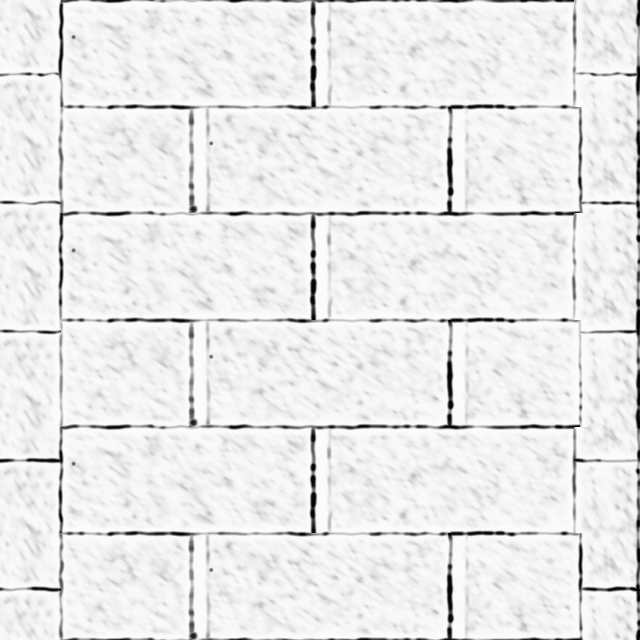
A WebGL 2 fragment shader for this texture map:

```glsl
#version 300 es
precision highp float;
uniform vec2 u_resolution;
out vec4 fragColor;

float hash(vec2 p) {
  vec3 h = fract(p.xyx * 0.1031);
  h += dot(h, h.yzx + 33.33);
  return fract((h.x + h.y) * h.z);
}

float noise(vec2 p) {
  vec2 cell = floor(p), f = fract(p);
  f = f * f * (3.0 - 2.0 * f);
  return mix(mix(hash(cell), hash(cell + vec2(1, 0)), f.x),
             mix(hash(cell + vec2(0, 1)), hash(cell + vec2(1, 1)), f.x), f.y);
}

// Worn joint: width, darkness and position vary along its length
float joint(float dist, float halfWidth, float strength, float along, float seed) {
  float soft = max(0.0024, 0.7 / u_resolution.y);
  float fine = noise(vec2(along * 110.0, seed * 17.3 + 5.0));
  float broad = noise(vec2(along * 24.0, seed * 11.7 + 40.0));
  float wear = smoothstep(0.15, 0.85, 0.5 * fine + 0.5 * broad);
  float wobble = (noise(vec2(along * 60.0, seed * 7.1 + 80.0)) - 0.5) * 0.003;
  float width = halfWidth * (0.6 + 0.6 * wear);
  float line = 1.0 - smoothstep(width - soft, width + soft, abs(dist + wobble));
  return line * min(1.0, strength * (0.3 + 0.95 * wear));
}

float speck(vec2 p, vec2 center, float radius) {
  return 1.0 - smoothstep(radius * 0.3, radius * 1.3, length(p - center));
}

// Stretched grain running along a slanted direction
float grain(vec2 p, vec2 dir) {
  vec2 q = vec2(dot(p, dir), dot(p, vec2(-dir.y, dir.x)));
  return 0.5 * noise(q * vec2(55.0, 115.0) + 60.0)
       + 0.5 * noise(q * vec2(95.0, 185.0) + 130.0);
}

void main() {
  vec2 p = gl_FragCoord.xy / u_resolution;
  p.y = 1.0 - p.y;

  // Two courses make one vertical repeat
  float parity = mod(floor(p.y * 6.0), 2.0);
  vec2 tile = vec2(p.x, mod(p.y, 1.0 / 3.0));
  float leftEdge = 0.0955;
  float rightEdge = mix(0.8975, 0.907, parity);
  bool side = p.x < leftEdge || p.x > rightEdge;
  float ink = 0.0;
  float edgeDist = min(abs(p.x - leftEdge), abs(p.x - rightEdge));
  float n;

  if (side) {
    // Narrow edge blocks, with darker joints low down
    float index = floor((p.y - 0.116) / 0.2012 + 0.5);
    float dist = p.y - 0.116 - index * 0.2012;
    float heavy = step(2.5, index);
    ink = joint(dist, 0.0019 + 0.0007 * heavy, 0.9 + 0.3 * heavy, p.x, index + 20.0);
    edgeDist = min(edgeDist, abs(dist));
    vec2 block = vec2(fract(p.x + 0.095), mod(p.y - 0.116, 0.2012));
    n = grain(block, vec2(0.55, 0.835)) + 0.02;
  } else {
    // Bed joints
    float bed = floor(p.y * 6.0 + 0.5);
    float bedDist = p.y - bed / 6.0 - 0.0005;
    ink = joint(bedDist, 0.0024, 0.9, p.x, mod(bed, 2.0) + 2.0);
    edgeDist = min(edgeDist, abs(bedDist));

    // Upright joints, each with a faint chipped echo to its right
    for (int i = 0; i < 2; i++) {
      float second = float(i);
      float x = parity < 0.5 ? 0.4896 : mix(0.299, 0.7035, second);
      float strength = parity < 0.5 ? 1.35 : mix(0.75, 1.35, second);
      float seed = parity * 3.0 + second * parity + 9.0;
      ink = max(ink, joint(p.x - x, 0.0039, strength, tile.y, seed));
      float echo = joint(p.x - x - 0.026, 0.0025, 0.35, tile.y, seed + 30.0);
      ink = max(ink, echo * noise(vec2(tile.y * 70.0, seed)));
      edgeDist = min(edgeDist, abs(p.x - x));
      edgeDist = min(edgeDist, abs(p.x - x - 0.012));
    }

    // Pits and a knot below the left upright
    ink = max(ink, 0.6 * speck(tile, vec2(0.115, 0.058), 0.0035));
    ink = max(ink, 0.6 * speck(tile, vec2(0.330, 0.224), 0.0035));
    ink = max(ink, 0.9 * speck(tile, vec2(0.302, 0.327), 0.007));
    n = grain(tile, vec2(0.83, 0.558));
  }

  // Broken vertical borders
  float leftStrength = mix(1.0, 0.55, parity);
  ink = max(ink, joint(p.x - leftEdge, 0.0023, leftStrength, p.y, 51.0));
  ink = max(ink, joint(p.x - rightEdge, 0.0021, mix(0.6, 0.85, parity), p.y, 57.0));
  ink = max(ink, joint(p.x - 0.998, 0.0031, 1.2, p.y, 63.0));

  // Pale stone, cleaner beside the joints
  float stone = 0.975 - 0.045 * smoothstep(0.25, 0.7, n);
  stone -= 0.075 * smoothstep(0.56, 0.85, n);
  stone -= 0.10 * smoothstep(0.74, 0.95, n);
  float rough = smoothstep(0.005, 0.019, edgeDist);
  float shade = mix(0.985, stone, rough);
  shade = mix(shade, 0.02, clamp(ink, 0.0, 1.0));
  fragColor = vec4(vec3(shade), 1.0);
}
```
